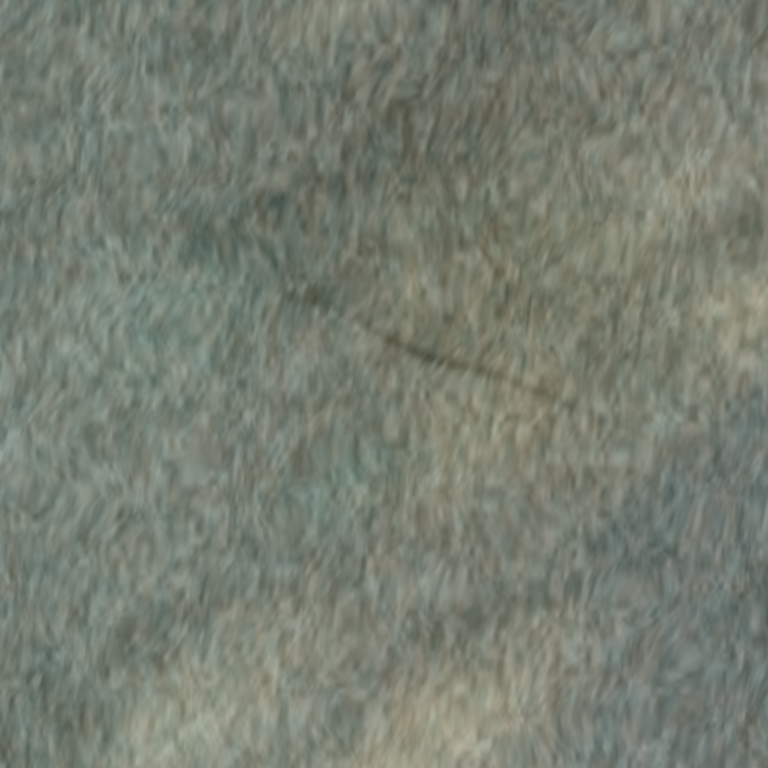
Write a Shadertoy shader that draws this texture.

```glsl
// Worn grey-green felt with short upright fibres, a diagonal crease and pale warm patches.

float hash(vec2 p) {
    return fract(sin(dot(p, vec2(127.1, 311.7))) * 43758.5453);
}

float noise(vec2 p) {
    vec2 i = floor(p), f = fract(p);
    f = f * f * (3.0 - 2.0 * f);
    return mix(mix(hash(i), hash(i + vec2(1, 0)), f.x),
               mix(hash(i + vec2(0, 1)), hash(i + vec2(1, 1)), f.x), f.y);
}

float fbm(vec2 p) {
    float sum = 0.0, amp = 0.5;
    for (int i = 0; i < 4; i++) {
        sum += amp * noise(p);
        p = mat2(1.6, 1.2, -1.2, 1.6) * p + 7.3;
        amp *= 0.5;
    }
    return sum / 0.9375;
}

// Soft oval, stretched along the rising diagonal
float patchAt(vec2 p, vec2 centre, vec2 radius) {
    vec2 q = mat2(0.82, -0.57, 0.57, 0.82) * (p - centre) / radius;
    return exp(-dot(q, q));
}

// Fine soft fibres, taller than wide, with a wandering lean
float fibres(vec2 p) {
    p.x += 0.022 * (noise(p * 14.0) - 0.5) - 0.12 * p.y;
    p.y += 0.02 * (noise(p * 23.0 + 40.0) - 0.5);
    float coarse = noise(p * vec2(98, 42));
    float middle = noise(p * vec2(150, 64) + 31.0);
    float fine = noise(p * vec2(235, 115) + 77.0);
    return 0.42 * coarse + 0.4 * middle + 0.18 * fine - 0.5;
}

void mainImage(out vec4 fragColor, in vec2 fragCoord) {
    vec2 uv = fragCoord / iResolution.y;
    vec2 p = uv + 0.03 * (vec2(fbm(uv * 9.0), fbm(uv * 9.0 + 50.0)) - 0.5);

    // Ground colour with broad diagonal mottling
    vec3 colour = vec3(0.465, 0.482, 0.442);
    vec2 diagonal = mat2(0.82, -0.57, 0.57, 0.82) * p;
    colour += 0.11 * (fbm(diagonal * vec2(5, 9)) - 0.5);

    // Cool tint on the left, olive tint towards the upper right
    float cool = smoothstep(0.65, 0.1, p.x);
    colour += cool * vec3(-0.008, 0.012, 0.012);
    colour += patchAt(p, vec2(0.68, 0.62), vec2(0.25, 0.2)) * vec3(0.0, -0.005, -0.035);
    colour += patchAt(p, vec2(0.44, 0.37), vec2(0.09, 0.05)) * vec3(-0.01, 0.03, 0.03);
    colour += patchAt(p, vec2(0.22, 0.58), vec2(0.15, 0.09)) * vec3(0.0, 0.025, 0.02);
    colour += patchAt(p, vec2(0.86, 0.48), vec2(0.09, 0.05)) * vec3(0.01, 0.03, 0.03);

    // Pale warm patches
    float pale = 0.7 * patchAt(p, vec2(0.62, 0.43), vec2(0.14, 0.07));
    pale += 1.2 * patchAt(p, vec2(0.56, 0.04), vec2(0.2, 0.065));
    pale += 0.9 * patchAt(p, vec2(0.27, 0.08), vec2(0.17, 0.07));
    pale += 1.1 * patchAt(p, vec2(0.98, 0.59), vec2(0.09, 0.06));
    pale += 0.5 * patchAt(p, vec2(0.43, 0.98), vec2(0.1, 0.03));
    pale += 0.4 * patchAt(p, vec2(0.88, 0.73), vec2(0.14, 0.06));
    colour += pale * vec3(0.125, 0.105, 0.07);

    // Shaded wedge between the ridge and the crease
    float crease = 0.93 * (p.y - 0.66 + 0.385 * (p.x - 0.26));
    float ridge = 0.82 * (0.71 + 0.7 * (p.x - 0.28) - p.y);
    float wedge = smoothstep(-0.012, 0.015, crease) * smoothstep(-0.012, 0.02, ridge);
    colour -= 0.045 * wedge * smoothstep(0.75, 0.4, p.x);
    colour -= 0.025 * patchAt(p, vec2(0.68, 0.93), vec2(0.2, 0.14));

    // Faint upright pale fold
    float fold = exp(-pow((p.x - 0.535) / 0.016, 2.0));
    fold *= smoothstep(0.55, 0.6, p.y) * smoothstep(0.8, 0.72, p.y);
    colour += fold * vec3(0.035, 0.035, 0.02);

    // Blue-grey panel at the lower right
    float panel = smoothstep(-0.015, 0.03, 0.78 * (0.3 + 0.85 * (p.x - 0.75) - p.y));
    panel *= smoothstep(0.7, 0.8, p.x);
    colour += panel * vec3(-0.04, -0.024, -0.008);

    // Dark crease, deepest at its middle
    float depth = smoothstep(0.25, 0.54, p.x) * smoothstep(0.92, 0.62, p.x);
    colour -= (0.015 + 0.075 * depth) * exp(-pow(crease / 0.009, 2.0))
            * smoothstep(0.22, 0.3, p.x) * smoothstep(0.95, 0.85, p.x);

    // Fibres and their small shifts between cool and warm
    colour += 0.27 * fibres(uv);
    float hue = noise(uv * vec2(62, 34) + 13.0) - 0.5;
    colour += hue * vec3(-0.035, 0.008, 0.025);

    fragColor = vec4(clamp(colour, 0.0, 1.0), 1.0);
}
```
